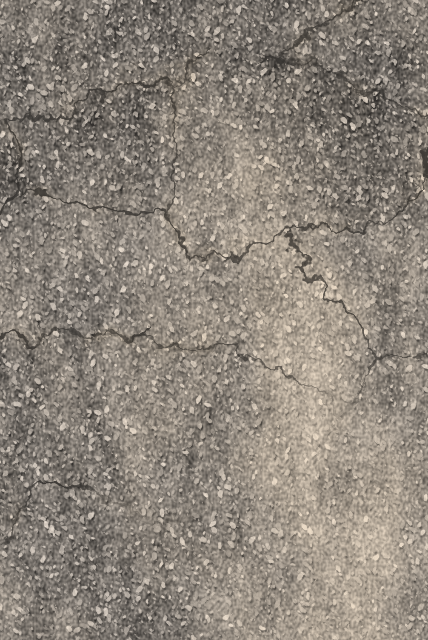
Reproduce this texture procedurally as a WebGL 2 fragment shader.

```glsl
#version 300 es
precision highp float;
// Weathered asphalt: dark binder with pale stone chips, a drift of tan dust,
// and branching cracks. Cracks are the edges of a noise-warped Voronoi mesh,
// chips are jittered ragged grains on grids, and tone comes from gradient noise.
uniform vec2 u_resolution;
out vec4 outColor;

vec2 hash2(vec2 p) {
  vec3 q = fract(vec3(p.xyx) * vec3(0.1031, 0.1030, 0.0973));
  q += dot(q, q.yzx + 33.33);
  return fract((q.xx + q.yz) * q.zy);
}

vec2 gradient(vec2 cell) {
  float angle = 6.2832 * hash2(cell).x;
  return vec2(cos(angle), sin(angle));
}

float gradientNoise(vec2 p) {
  vec2 i = floor(p), f = p - i;
  vec2 u = f * f * f * (f * (f * 6.0 - 15.0) + 10.0);
  vec2 e = vec2(0.0, 1.0);
  float low = mix(dot(gradient(i), f), dot(gradient(i + e.yx), f - e.yx), u.x);
  float high = mix(dot(gradient(i + e.xy), f - e.xy), dot(gradient(i + 1.0), f - 1.0), u.x);
  return mix(low, high, u.y);
}

float fbm(vec2 p) {
  float sum = 0.0, gain = 1.0;
  for (int i = 0; i < 4; i++) {
    sum += gain * gradientNoise(p);
    p = p * 2.03 + 17.3;
    gain *= 0.55;
  }
  return sum;
}

// Stone chips: x = coverage, y = brightness of the covering chip
vec2 chips(vec2 p, float density, float amount, float pixel) {
  vec2 q = p * density, cell = floor(q), best = vec2(0.0);
  float ragged = 0.22 * gradientNoise(q * 2.3 + 11.0);
  float soft = pixel * density * 0.9;
  for (int y = -1; y <= 1; y++)
  for (int x = -1; x <= 1; x++) {
    vec2 id = cell + vec2(x, y);
    vec2 kind = hash2(id + 71.7), look = hash2(id + 139.1);
    vec2 d = q - id - hash2(id + density);
    float tilt = (look.x - 0.5) * 2.2 - 0.2;
    d = mat2(cos(tilt), sin(tilt), -sin(tilt), cos(tilt)) * d;
    float size = mix(0.17, 0.5, kind.y * kind.y);
    float shape = length(d * vec2(1.4, 0.85)) + ragged - size;
    float cover = (1.0 - smoothstep(-soft, soft, shape)) * step(kind.x, amount);
    if (cover > best.x) best = vec2(cover, look.y);
  }
  return best;
}

// Crack mesh: x = distance to nearest open edge, y = its strength, z = plate hash
vec3 cracks(vec2 p) {
  vec2 cell = floor(p), nearId = cell, nearPos = vec2(0.0);
  float nearest = 9.0;
  for (int y = -1; y <= 1; y++)
  for (int x = -1; x <= 1; x++) {
    vec2 id = cell + vec2(x, y);
    vec2 site = id + 0.1 + 0.8 * hash2(id + 5.0);
    float d = distance(p, site);
    if (d < nearest) { nearest = d; nearId = id; nearPos = site; }
  }
  vec2 edge = vec2(9.0, 0.0);
  for (int y = -2; y <= 2; y++)
  for (int x = -2; x <= 2; x++) {
    vec2 id = nearId + vec2(x, y);
    if (x == 0 && y == 0) continue;
    vec2 site = id + 0.1 + 0.8 * hash2(id + 5.0);
    float d = dot(0.5 * (nearPos + site) - p, normalize(site - nearPos));
    float strength = hash2((id + nearId) * 1.7 + 31.0).x;
    if (strength > 0.2 && d < edge.x) edge = vec2(d, strength);
  }
  return vec3(edge, hash2(nearId + 47.0).y);
}

void main() {
  vec2 p = gl_FragCoord.xy / u_resolution.x;
  float pixel = 1.0 / u_resolution.x;

  // Ragged crack network, fading toward the bottom right
  vec2 warp = 0.10 * vec2(gradientNoise(p * 4.0), gradientNoise(p * 4.0 + 40.0));
  warp += 0.03 * vec2(fbm(p * 17.0 + 9.0), fbm(p * 17.0 + 60.0));
  vec3 crack = cracks((p + warp) * vec2(2.7, 3.1) + vec2(3.0, 7.0));
  float crackDist = crack.x / 2.9;
  float zone = smoothstep(0.3, 0.55, p.y + 0.4 * (0.5 - p.x) + 0.3 * gradientNoise(p * 3.0));
  float crackWidth = mix(0.0022, 0.0046, crack.y) * (1.0 + 0.9 * gradientNoise(p * 22.0));

  // Dust drift, plate tones and vertical wear streaks
  float drift = (p.x - mix(0.82, 0.62, p.y)) / 0.25;
  float dust = exp(-drift * drift) * (1.0 - smoothstep(0.85, 1.4, p.y));
  dust = clamp(dust + 0.12 + 0.6 * fbm(p * vec2(4.5, 2.8) + 3.0), 0.0, 1.2);
  float tone = 0.425 + 0.25 * dust - 0.06 * smoothstep(0.9, 1.4, p.y);
  tone += (0.13 * (crack.z - 0.5)) * zone + 0.12 * fbm(p * vec2(17.0, 7.0));

  // Gritty binder
  tone += 0.14 * gradientNoise(p * vec2(62.0, 48.0)) + 0.24 * gradientNoise(p * vec2(150.0, 120.0));

  // Chips with a small cast shadow
  vec2 coarse = chips(p, 60.0, 0.55, pixel), fine = chips(p, 105.0, 0.5, pixel);
  float shadow = chips(p + vec2(-0.002, 0.005), 60.0, 0.55, pixel).x;
  tone -= 0.11 * shadow * (1.0 - coarse.x);
  tone = mix(tone, 0.58 + 0.24 * fine.y + 0.08 * dust, 0.7 * fine.x);
  tone = mix(tone, 0.62 + 0.28 * coarse.y + 0.3 * (tone - 0.5), 0.85 * coarse.x);

  // Pale crumbled rims and dark openings
  float rim = exp(-crackDist * 70.0) * zone * smoothstep(-0.25, 0.4, gradientNoise(p * 8.0 + 21.0));
  tone += 0.15 * rim * crack.y;
  float gap = (1.0 - smoothstep(crackWidth - pixel, crackWidth + pixel, crackDist)) * zone;
  tone = mix(tone, 0.22, gap * mix(0.55, 0.95, crack.y));

  vec3 tint = mix(vec3(1.0, 0.952, 0.9), vec3(1.0, 0.932, 0.845), clamp(dust + rim, 0.0, 1.0));
  outColor = vec4(clamp(tone, 0.2, 0.92) * tint, 1.0);
}
```
